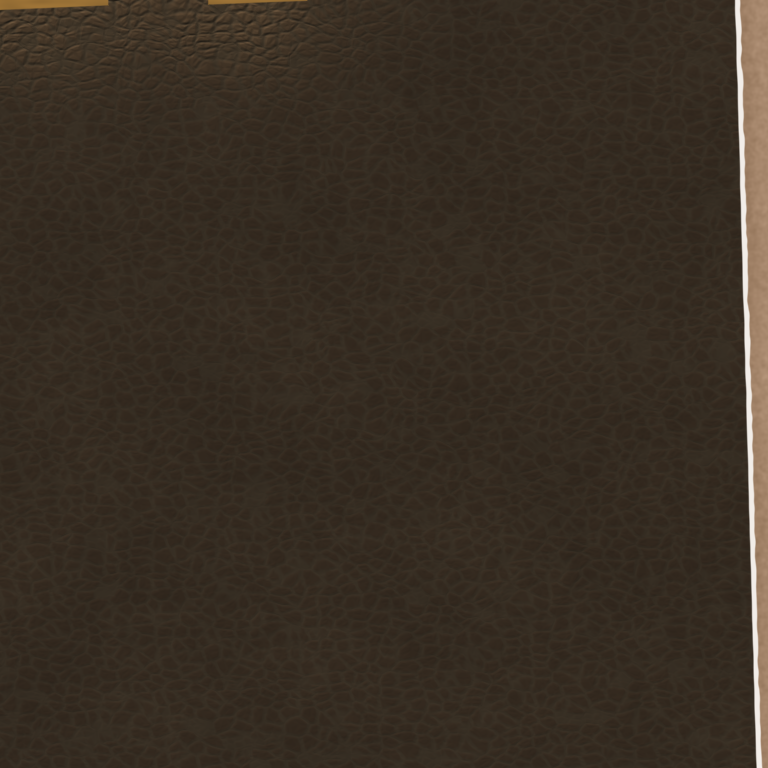
Reproduce this texture procedurally as a WebGL 2 fragment shader.

```glsl
#version 300 es
precision highp float;
// Dark brown grained leather with a lit upper left corner, two thin brass
// slivers on top, and a white seam with a tan leather strip on the right.
// The grain is warped cellular noise, shaded by its slope toward a light.

uniform vec2 u_resolution;
out vec4 fragColor;

const vec3 LEATHER = vec3(0.197, 0.156, 0.117);
const vec3 CREASE = vec3(0.213, 0.180, 0.138);
const vec3 GLOW = vec3(0.110, 0.086, 0.055);
const vec3 BRASS = vec3(0.60, 0.44, 0.21);
const vec3 TAN_DARK = vec3(0.57, 0.45, 0.345);
const vec3 TAN_LIGHT = vec3(0.70, 0.575, 0.47);
const vec3 SEAM = vec3(0.95, 0.93, 0.91);

const vec2 GRAIN_SCALE = vec2(46.0, 70.0);   // cells across the canvas
const vec2 FINE_SCALE = vec2(82.0, 118.0);
const float WARP = 0.012;
const float LIGHT_STEP = 0.002;
const float RELIEF = 0.20;                   // contrast in the dark part
const float GLOW_RELIEF = 0.55;              // extra contrast in the lit part
const float SEAM_BOTTOM = 0.985;
const float SEAM_TOP = 0.957;
const float SEAM_WIDTH = 0.0075;

vec2 hash2(vec2 p) {
    vec3 q = fract(p.xyx * vec3(0.1031, 0.1030, 0.0973));
    q += dot(q, q.yzx + 33.33);
    return fract((q.xx + q.yz) * q.zy);
}

float cornerSlope(vec2 cell, vec2 offset) {
    return dot(hash2(cell + 50.0) * 2.0 - 1.0, offset);
}

// Gradient noise, roughly -0.7 to 0.7
float gradientNoise(vec2 p) {
    vec2 i = floor(p), f = fract(p);
    vec2 u = f * f * f * (f * (f * 6.0 - 15.0) + 10.0);
    vec2 e = vec2(1.0, 0.0);
    float low = mix(cornerSlope(i, f), cornerSlope(i + e, f - e), u.x);
    float high = mix(cornerSlope(i + e.yx, f - e.yx), cornerSlope(i + 1.0, f - 1.0), u.x);
    return mix(low, high, u.y);
}

// Gap between the two nearest cell points: zero on the creases
float creaseDistance(vec2 p) {
    vec2 i = floor(p), f = fract(p);
    float nearest = 8.0, second = 8.0;
    for (int y = -1; y <= 1; y++) {
        for (int x = -1; x <= 1; x++) {
            vec2 cell = vec2(x, y);
            float d = length(cell + hash2(i + cell + 20.0) - f);
            second = min(second, max(nearest, d));
            nearest = min(nearest, d);
        }
    }
    return second - nearest;
}

float leatherHeight(vec2 p) {
    p += WARP * vec2(gradientNoise(p * 17.0), gradientNoise(p * 19.0 + 31.0));
    p.y += 0.25 * WARP * gradientNoise(p * 60.0 + 9.0);
    float coarse = smoothstep(0.0, 0.45, creaseDistance(p * GRAIN_SCALE));
    float fine = smoothstep(0.0, 0.6, creaseDistance(p * FINE_SCALE + 7.0));
    return 0.65 * coarse + 0.25 * fine + 0.2 * gradientNoise(p * 130.0);
}

vec3 darkLeather(vec2 uv) {
    float height = leatherHeight(uv);
    float slope = height - leatherHeight(uv + LIGHT_STEP * vec2(-0.45, 0.9));

    // Light pooling along the top, fading to the right and down
    float glow = exp(-pow((1.0 - uv.y) / 0.105, 2.0)) * (1.0 - smoothstep(0.25, 0.62, uv.x));
    glow *= 0.85 + 0.5 * gradientNoise(uv * vec2(7.0, 9.0) + 3.0);

    vec3 color = mix(CREASE, LEATHER, smoothstep(0.1, 0.8, height));
    color *= 1.0 + 0.10 * gradientNoise(uv * 6.0) + 0.08 * gradientNoise(uv * 38.0);
    color += GLOW * glow * (0.35 + 0.75 * height);
    return color * max(1.0 + (RELIEF + GLOW_RELIEF * glow) * slope, 0.25);
}

vec3 tanLeather(vec2 uv, float fromSeam) {
    float grain = gradientNoise(uv * 95.0) + 0.6 * gradientNoise(uv * 190.0 + 5.0);
    float tone = 0.35 + 0.35 * smoothstep(0.0, 0.025, fromSeam);
    tone += 0.45 * grain + 0.3 * gradientNoise(uv * vec2(9.0, 5.0));
    return mix(TAN_DARK, TAN_LIGHT, clamp(tone, -0.3, 1.2));
}

// Coverage of a sliver along the top edge, tapering from left to right
float sliver(vec2 uv, vec2 span, vec2 depth, float px) {
    float t = (uv.x - span.x) / (span.y - span.x);
    float below = 1.0 - uv.y - mix(depth.x, depth.y, t);
    float outside = max(below, max(span.x - uv.x, uv.x - span.y));
    return 1.0 - smoothstep(-px, px, outside);
}

void main() {
    vec2 uv = gl_FragCoord.xy / u_resolution;
    float px = 1.0 / min(u_resolution.x, u_resolution.y);

    vec3 color = darkLeather(uv);

    // Brass slivers
    float brass = max(sliver(uv, vec2(-0.01, 0.141), vec2(0.0135, 0.007), px),
                      sliver(uv, vec2(0.271, 0.40), vec2(0.006, 0.001), px));
    color = mix(color, BRASS * (1.0 + 0.2 * gradientNoise(uv * vec2(25.0, 90.0))), brass);

    // Slightly wavering seam and the strip behind it
    float edge = mix(SEAM_BOTTOM, SEAM_TOP, uv.y) + 0.0012 * gradientNoise(vec2(uv.y * 32.0, 4.3));
    float fromSeam = uv.x - edge;
    float width = SEAM_WIDTH * (0.9 + 0.3 * gradientNoise(vec2(uv.y * 60.0, 8.6)));
    color = mix(color, SEAM, smoothstep(-px, px, fromSeam));
    color = mix(color, tanLeather(uv, fromSeam - width), smoothstep(-px, px, fromSeam - width));

    fragColor = vec4(clamp(color, 0.0, 1.0), 1.0);
}
```
